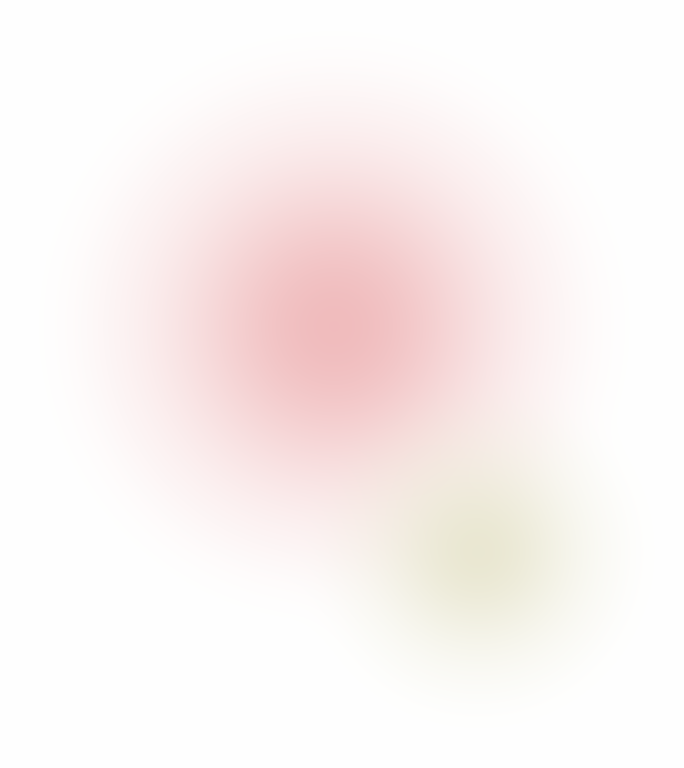
Reproduce this background procedurally as a WebGL 2 fragment shader.

```glsl
#version 300 es
precision highp float;
// Two soft blurred glows on a white ground: a large rose one above the middle
// and a smaller olive one at lower right. Each is a Gaussian falloff eased
// to zero at its rim, laid over the ground as a translucent colour.

uniform vec2 u_resolution;
out vec4 fragColor;

// Gaussian coverage around a centre, faded out near 2.9 spreads.
float glow(vec2 p, vec2 center, float spread) {
    float d = length(p - center) / spread;
    return exp(-0.5 * d * d) * (1.0 - smoothstep(1.9, 2.9, d));
}

void main() {
    // Canvas height is one unit; x is centred on the canvas.
    vec2 p = (gl_FragCoord.xy - vec2(0.5 * u_resolution.x, 0.0)) / u_resolution.y;

    vec3 color = vec3(0.998, 0.998, 0.997);

    // Rose glow
    vec3 rose = vec3(0.94, 0.735, 0.74);
    color = mix(color, rose, glow(p, vec2(-0.010, 0.575), 0.151));

    // Olive glow, covering the rim of the rose one
    vec3 olive = vec3(0.912, 0.902, 0.815);
    color = mix(color, olive, 0.96 * glow(p, vec2(0.178, 0.281), 0.092));

    fragColor = vec4(color, 1.0);
}
```
